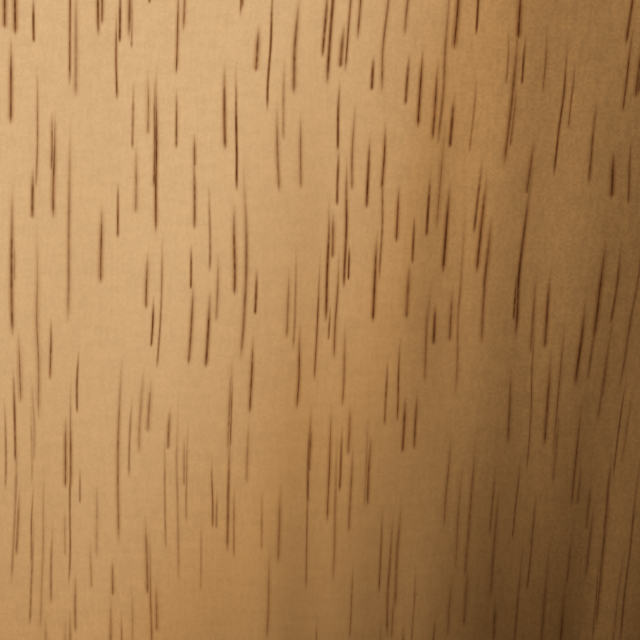
Write a WebGL 1 fragment shader that draws this texture.

```glsl
precision highp float;

uniform vec2 u_resolution;

// Wood tones, from lit to shaded
const vec3 LIT_WOOD = vec3(0.845, 0.685, 0.495);
const vec3 MID_WOOD = vec3(0.690, 0.510, 0.310);
const vec3 DARK_WOOD = vec3(0.390, 0.270, 0.145);
const vec3 PORE_TINT = vec3(0.66, 0.51, 0.38);
const vec3 PORE_CORE = vec3(0.50, 0.39, 0.30);

// Shading levels run from 0 (lit) to 5 (dark)
const float SIDE_SHADE = 3.5;
const float FLOOR_SHADE = 1.5;
const float BAND_SHADE = 0.5;

// Pores, in canvas units
const int PORE_LAYERS = 3;
const float CORE_WIDTH = 0.0015;
const float HALO_WIDTH = 0.0036;
const float MAX_LEAN = 0.13;
const float WARP = 0.016;
const float WOBBLE = 0.003;

// Surface texture strength
const float FIBRE = 0.035;
const float RIPPLE = 0.022;
const float GRAIN = 0.050;

float hash(vec2 p) {
    vec3 q = fract(vec3(p.xyx) * 0.1031);
    q += dot(q, q.yzx + 33.33);
    return fract((q.x + q.y) * q.z);
}

float noise(vec2 p) {
    vec2 i = floor(p);
    vec2 f = fract(p);
    f = f * f * (3.0 - 2.0 * f);
    float low = mix(hash(i), hash(i + vec2(1.0, 0.0)), f.x);
    float high = mix(hash(i + vec2(0.0, 1.0)), hash(i + vec2(1.0, 1.0)), f.x);
    return mix(low, high, f.y);
}

// Bends the grain: upright at the left, leaning at the right
vec2 grainSpace(vec2 uv) {
    float lean = MAX_LEAN * uv.x * uv.x;
    float warp = WARP * (noise(uv * vec2(5.0, 3.5) + 7.0) - 0.5);
    return vec2(uv.x - lean * (uv.y - 0.5) + warp, uv.y);
}

float shadeLevel(vec2 uv, vec2 grain) {
    float depth = 1.0 - uv.y;
    float side = smoothstep(0.35, 1.1, uv.x + 0.25 * depth);
    float band = noise(grain * vec2(15.0, 1.6) + 31.0) - 0.5;
    float level = SIDE_SHADE * side + FLOOR_SHADE * depth * depth;
    return level + BAND_SHADE * band * (0.5 + 1.8 * side);
}

vec3 woodColor(float level) {
    vec3 lit = mix(LIT_WOOD, MID_WOOD, clamp(level / 2.0, -0.1, 1.0));
    return mix(lit, DARK_WOOD, clamp((level - 2.0) / 3.0, 0.0, 1.15));
}

// One layer of tapered strokes; returns halo and core coverage
vec2 poreLayer(vec2 p, vec2 cells, float density, float seed) {
    float column = floor(p.x * cells.x);
    float shift = hash(vec2(column, seed));
    float row = floor(p.y * cells.y + shift);
    vec2 id = vec2(column, row) + seed * 17.0;
    float present = step(hash(id + 3.1), density);

    // Position along the stroke, from 0 at the bottom to 1 at the top
    float span = mix(0.35, 0.95, hash(id + 11.7));
    float start = (1.0 - span) * hash(id + 23.9);
    float along = (fract(p.y * cells.y + shift) - start) / span;
    float taper = smoothstep(0.0, 0.12, along) * (1.0 - smoothstep(0.45, 1.0, along));

    float center = (column + mix(0.3, 0.7, hash(id + 41.3))) / cells.x;
    center += WOBBLE * (noise(vec2(hash(id) * 90.0, p.y * 14.0)) - 0.5);
    float dist = abs(p.x - center);

    float pixel = 0.5 / u_resolution.y;
    float core = max(CORE_WIDTH * mix(0.7, 1.3, hash(id + 57.1)), pixel);
    float halo = HALO_WIDTH * mix(0.6, 1.25, hash(id + 63.7));
    float strength = present * taper * mix(0.35, 1.0, hash(id + 71.9));
    float specks = mix(0.35, 1.0, noise(vec2(column * 5.3, p.y * 130.0)));
    return strength * vec2(exp(-dist * dist / (halo * halo)),
                           specks * exp(-dist * dist / (core * core)));
}

void main() {
    vec2 uv = gl_FragCoord.xy / u_resolution;
    vec2 grain = grainSpace(uv);
    vec3 color = woodColor(shadeLevel(uv, grain));

    // Long strokes first, then shorter and denser ones
    vec2 pores = vec2(0.0);
    for (int i = 0; i < PORE_LAYERS; i++) {
        float k = float(i);
        vec2 cells = vec2(23.0 + 9.0 * k, 2.6 + 1.7 * k);
        vec2 layer = poreLayer(grain + 0.37 * k, cells, 0.72 - 0.14 * k, k + 1.0);
        pores = max(pores, layer);
    }
    float clarity = mix(0.55, 1.0, smoothstep(0.1, 0.6, uv.y));
    color *= mix(vec3(1.0), PORE_TINT, 0.75 * pores.x * clarity);
    color *= mix(vec3(1.0), PORE_CORE, 0.85 * pores.y * clarity);

    // Fine fibres, faint cross ripples and surface grain
    float rough = mix(0.7, 1.7, smoothstep(0.5, 0.95, uv.x));
    float texture = FIBRE * rough * (noise(grain * vec2(230.0, 45.0)) - 0.5);
    texture += RIPPLE * (noise(uv * vec2(28.0, 115.0)) - 0.5);
    texture += GRAIN * rough * (noise(uv * 270.0 + 5.0) - 0.5);
    color *= 1.0 + texture;

    gl_FragColor = vec4(clamp(color, 0.0, 1.0), 1.0);
}
```
